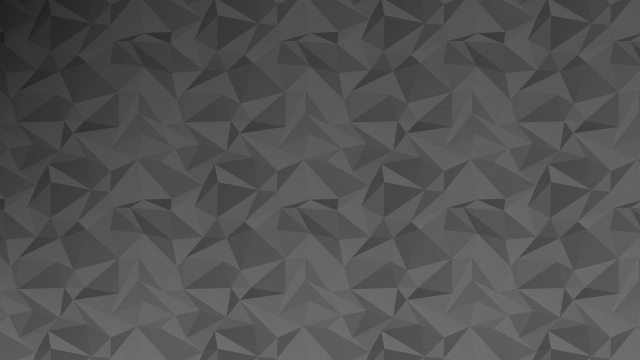
Reproduce this background procedurally as a Shadertoy shader.

```glsl
const float TILES_DOWN = 2.16;        // repeats over the canvas height
const vec2 GRID = vec2(6.0, 7.0);     // mesh cells in one repeat
const float JITTER = 0.8;             // vertex wander, in cells
const float BRIGHT_TONE = 0.43;
const float TONE_RANGE = 0.135;

vec2 hash2(vec2 p) {
    vec3 q = fract(p.xyx * vec3(0.1031, 0.1030, 0.0973));
    q += dot(q, q.yzx + 33.33);
    return fract((q.xx + q.yz) * q.zy);
}

float cross2(vec2 a, vec2 b) {
    return a.x * b.y - a.y * b.x;
}

// Gradient noise, roughly -0.7 to 0.7
float gradientAt(vec2 cell, vec2 offset) {
    return dot(hash2(cell) * 2.0 - 1.0, offset);
}

float gradientNoise(vec2 p) {
    vec2 i = floor(p), f = fract(p);
    vec2 u = f * f * f * (f * (f * 6.0 - 15.0) + 10.0);
    vec2 e = vec2(1.0, 0.0);
    float low = mix(gradientAt(i, f), gradientAt(i + e, f - e), u.x);
    float high = mix(gradientAt(i + e.yx, f - e.yx), gradientAt(i + 1.0, f - 1.0), u.x);
    return mix(low, high, u.y);
}

// Mesh vertex whose jitter wraps at the repeat border
vec2 meshVertex(vec2 id) {
    vec2 wander = hash2(mod(id, GRID) + 29.0) - 0.5;
    return (id + wander * JITTER) / GRID;
}

float edgeDistance(vec2 p, vec2 a, vec2 b) {
    return cross2(b - a, p - a) / length(b - a);
}

// Positive inside the triangle, for either winding
float triangleDistance(vec2 p, vec2 a, vec2 b, vec2 c) {
    float winding = sign(cross2(b - a, c - a));
    vec3 d = winding * vec3(edgeDistance(p, a, b), edgeDistance(p, b, c),
                            edgeDistance(p, c, a));
    return min(d.x, min(d.y, d.z));
}

// Do b and c lie on opposite sides of the line a-d?
bool splits(vec2 a, vec2 d, vec2 b, vec2 c) {
    return cross2(d - a, b - a) * cross2(d - a, c - a) < 0.0;
}

// Facet tone times coverage, and coverage
vec2 facet(vec2 p, vec2 a, vec2 b, vec2 c, float shade, float pixel) {
    float cover = clamp(triangleDistance(p, a, b, c) / pixel + 0.5, 0.0, 1.0);
    vec2 slope = vec2(shade - 0.5, 0.5 - fract(shade * 7.0));
    float tone = BRIGHT_TONE - TONE_RANGE * shade * shade;
    tone += 0.15 * dot(p - (a + b + c) / 3.0, slope);
    return vec2(tone, 1.0) * cover;
}

// The two facets of one mesh cell, mostly cut along the rising diagonal b-c
vec2 cellFacets(vec2 p, vec2 id, float pixel) {
    vec2 a = meshVertex(id);
    vec2 b = meshVertex(id + vec2(1.0, 0.0));
    vec2 c = meshVertex(id + vec2(0.0, 1.0));
    vec2 d = meshVertex(id + 1.0);
    vec2 seed = mod(id, GRID) + 41.0;
    // Keep the two shades apart so that cells never read as one quad
    vec2 random = hash2(seed);
    float shade = random.x;
    float partner = fract(shade + 0.25 + 0.5 * random.y);
    bool falling = splits(a, d, b, c)
        && (hash2(seed + 3.0).y < 0.3 || !splits(b, c, a, d));
    if (falling) {
        return facet(p, a, d, b, shade, pixel) + facet(p, a, d, c, partner, pixel);
    }
    return facet(p, b, c, a, shade, pixel) + facet(p, b, c, d, partner, pixel);
}

float meshTone(vec2 p, float pixel) {
    vec2 home = floor(p * GRID);
    vec2 sum = vec2(0.0);
    for (int y = -1; y <= 1; y++) {
        for (int x = -1; x <= 1; x++) {
            sum += cellFacets(p, home + vec2(x, y), pixel);
        }
    }
    return sum.x / max(sum.y, 0.001);
}

// Light falls off upward and towards the upper left corner
float lightFalloff(vec2 uv) {
    return 1.0 - 0.2 * pow(uv.y, 1.3) - 0.46 * exp(-4.0 * uv.x) * pow(uv.y, 0.8);
}

void mainImage(out vec4 fragColor, in vec2 fragCoord) {
    vec2 uv = fragCoord / iResolution.xy;
    float pixel = TILES_DOWN / iResolution.y;
    vec2 p = vec2(fragCoord.x, iResolution.y - fragCoord.y) * pixel;

    float tone = meshTone(p, pixel);
    // Faint brushed wear
    tone += 0.012 * gradientNoise(p * vec2(22.0, 55.0));
    fragColor = vec4(vec3(tone * lightFalloff(uv)), 1.0);
}
```
